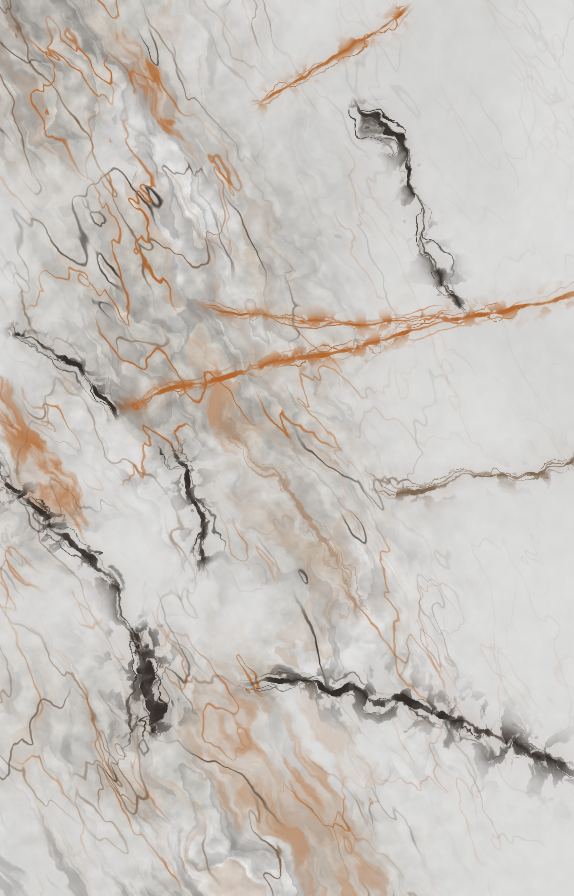
Give the GLSL for this texture, as a Shadertoy shader.

```glsl
// Pale marble slab with a diagonal smoky band, rust fissures and dark jagged veins.

const vec3 WHITE = vec3(0.862, 0.862, 0.86);
const vec3 MIST = vec3(0.815, 0.815, 0.81);
const vec3 WARM_GREY = vec3(0.755, 0.745, 0.72);
const vec3 SLATE = vec3(0.53, 0.52, 0.51);
const vec3 BEIGE = vec3(0.75, 0.63, 0.53);
const vec3 RUST = vec3(0.70, 0.40, 0.18);
const vec3 BROWN = vec3(0.48, 0.39, 0.31);
const vec3 INK = vec3(0.20, 0.18, 0.16);

// Direction in which the stone was sheared, and its normal
const vec2 ALONG = vec2(0.5, -0.866);
const vec2 ACROSS = vec2(0.866, 0.5);

float hash(vec2 p) {
    vec3 q = fract(vec3(p.xyx) * 0.1031);
    q += dot(q, q.yzx + 33.33);
    return fract((q.x + q.y) * q.z);
}

float noise(vec2 p) {
    vec2 cell = floor(p), f = fract(p), e = vec2(0.0, 1.0);
    f = f * f * (3.0 - 2.0 * f);
    return mix(mix(hash(cell), hash(cell + e.yx), f.x),
               mix(hash(cell + e.xy), hash(cell + e.yy), f.x), f.y);
}

float fbm(vec2 p) {
    float sum = 0.0, gain = 0.516;
    for (int i = 0; i < 5; i++) {
        sum += gain * noise(p);
        p = mat2(1.6, 1.2, -1.2, 1.6) * p + 11.3;
        gain *= 0.5;
    }
    return sum;
}

// Noise stretched along the shear direction
float streak(vec2 p, vec2 scale, float seed) {
    return fbm(vec2(dot(p, ACROSS), dot(p, ALONG)) * scale + seed);
}

float line(float dist, float halfWidth) {
    float pixel = 0.8 / iResolution.y;
    return 1.0 - smoothstep(max(halfWidth - pixel, 0.0), halfWidth + pixel, dist);
}

// Distance to a contour of the stretched noise
float crackDistance(vec2 p, vec2 scale, float seed) {
    vec2 e = vec2(0.0015, 0.0);
    float n = streak(p, scale, seed);
    vec2 slope = vec2(streak(p + e, scale, seed), streak(p + e.yx, scale, seed)) - n;
    return abs(n - 0.5) / max(length(slope) / e.x, 1.6);
}

// Ragged patch along the shear, combed with rust
void stain(inout vec3 color, vec2 p, vec2 center, vec2 size, float rust) {
    vec2 q = vec2(dot(p - center, ACROSS), dot(p - center, ALONG)) / size;
    float ragged = streak(p, vec2(30.0, 10.0), center.y * 40.0);
    float fiber = smoothstep(0.35, 0.65, streak(p, vec2(85.0, 22.0), center.x * 90.0));
    float cover = smoothstep(0.35, 0.6, exp(-dot(q, q)) + 2.2 * (ragged - 0.5));
    cover *= exp(-0.5 * dot(q, q)) * mix(0.35, 0.95, fiber);
    color = mix(color, mix(BEIGE, RUST, rust * fiber), cover);
}

// Bowed fissure from ends.xy to ends.zw with loose strands and splinters
void vein(inout vec3 color, vec2 p, vec4 ends, float bow, float width, vec3 tint) {
    vec2 dir = ends.zw - ends.xy, q = p - ends.xy;
    float t = dot(q, dir) / dot(dir, dir);
    dir = normalize(dir);
    float side = dot(q, vec2(-dir.y, dir.x)) - 4.0 * bow * t * (1.0 - t);
    float fade = smoothstep(-0.02, 0.1, t) * (1.0 - smoothstep(0.9, 1.02, t));
    float grain = smoothstep(0.25, 0.7, fbm(p * 45.0 + ends.xy * 70.0));
    float near = exp(-abs(side) / (width * 3.0));
    float mark = line(abs(side), width * mix(0.1, 1.1, grain)) * mix(0.55, 1.0, grain);
    for (float k = 0.0; k < 3.0; k++) {
        float drift = (fbm(p * (14.0 + 9.0 * k) + ends.zw * 50.0 + k) - 0.5) * (width * 9.0 + 0.02);
        mark = max(mark, line(abs(side + drift), width * 0.2) * noise(p * 30.0 + 9.0 * k));
    }
    mark = max(mark, near * smoothstep(0.53, 0.66, fbm(p * 75.0)));
    color = mix(color, mix(BEIGE, tint, 0.4), 0.22 * near * fade);
    color = mix(color, tint, mark * fade);
}

void mainImage(out vec4 fragColor, in vec2 fragCoord) {
    vec2 p = fragCoord / iResolution.y;
    vec2 warp = vec2(fbm(p * 8.0 + 3.0), fbm(p * 8.0 + 31.7)) - 0.5;
    vec2 jag = vec2(fbm(p * 38.0), fbm(p * 38.0 + 17.0)) - 0.5;
    vec2 w = p + 0.08 * warp + 0.022 * jag, calm = p + 0.03 * warp + 0.008 * jag;

    // Disturbance: strong in the band, calm at the right
    float offset = w.x - mix(0.32, 0.11, w.y) + 0.2 * (fbm(p * 3.0 + 5.0) - 0.5);
    float reach = offset / (offset > 0.0 ? 0.15 : 0.26);
    float activity = exp(-reach * reach) * smoothstep(0.32, 0.58, fbm(w * 5.0 + 9.0));

    // Clouds, smoky sheets and fine grey combing
    vec3 color = mix(WHITE, MIST, 0.7 * smoothstep(0.48, 0.75, fbm(p * 4.0 + 20.0)));
    color = mix(color, WARM_GREY, 0.85 * activity * smoothstep(0.4, 0.56, streak(w, vec2(11.0, 3.5), 3.0)));
    float corner = smoothstep(0.25, 0.5, abs(p.y - 0.5)) * (1.0 - smoothstep(0.1, 0.35, p.x));
    float combing = smoothstep(0.5, 0.68, streak(w, vec2(65.0, 10.0), 8.0));
    color = mix(color, SLATE, combing * (0.3 * activity + 0.4 * corner));
    color += (0.03 + 0.22 * activity) * (fbm(p * 80.0) - 0.5);

    // Sheets with one sharp edge, then larger stains
    for (float k = 0.0; k < 4.0; k++) {
        float fold = streak(w, vec2(7.0 + 3.0 * k, 2.0 + k), 47.0 + 9.0 * k) - 0.52;
        float sheet = smoothstep(0.0, 0.008, fold) * (1.0 - smoothstep(0.005, 0.07, fold));
        color = mix(color, mix(BEIGE, SLATE, mod(k, 2.0)), 0.4 * sheet * activity);
    }
    stain(color, w, vec2(0.235, 0.57), vec2(0.02, 0.1), 0.2);
    stain(color, w, vec2(0.33, 0.09), vec2(0.055, 0.13), 0.25);
    stain(color, w, vec2(0.16, 0.92), vec2(0.023, 0.1), 0.9);
    stain(color, w, vec2(0.05, 0.49), vec2(0.025, 0.09), 0.8);

    // Network of hairline cracks
    for (int i = 0; i < 8; i++) {
        float k = float(i), seed = 13.0 + 7.3 * k;
        vec3 tint = i % 3 == 0 ? INK : (i % 3 == 1 ? RUST : BROWN);
        float seen = smoothstep(0.4, 0.7, noise(p * 11.0 + seed)) * (0.05 + 0.9 * activity);
        float dist = crackDistance(calm, vec2(6.0 + k, 1.8 + 0.4 * k), seed);
        color = mix(color, BEIGE, 0.2 * seen * exp(-dist / 0.005));
        color = mix(color, tint, seen * line(dist, 0.0016 * noise(p * 50.0)));
    }

    // Rust fissures, then dark veins
    vein(color, calm, vec4(0.12, 0.545, 0.67, 0.67), 0.012, 0.0026, RUST);
    vein(color, calm, vec4(0.22, 0.665, 0.5, 0.65), -0.01, 0.0014, RUST);
    vein(color, calm, vec4(0.28, 0.885, 0.46, 1.0), -0.01, 0.002, RUST);
    vein(color, w, vec4(0.24, 0.57, 0.39, 0.3), 0.0, 0.003, BEIGE * 0.9);
    vein(color, w, vec4(0.4, 0.47, 0.66, 0.51), -0.04, 0.0025, BROWN);
    vein(color, w, vec4(0.42, 0.89, 0.5, 0.64), 0.0, 0.0025, INK);
    vein(color, w, vec4(0.28, 0.245, 0.67, 0.13), 0.025, 0.0045, INK);
    vein(color, w, vec4(0.19, 0.52, 0.25, 0.36), 0.0, 0.004, INK);
    vein(color, w, vec4(-0.02, 0.49, 0.17, 0.28), 0.01, 0.0035, INK);
    vein(color, w, vec4(0.145, 0.32, 0.175, 0.18), 0.0, 0.009, INK);
    vein(color, w, vec4(0.03, 0.65, 0.14, 0.54), 0.01, 0.003, INK);
    fragColor = vec4(color, 1.0);
}
```
